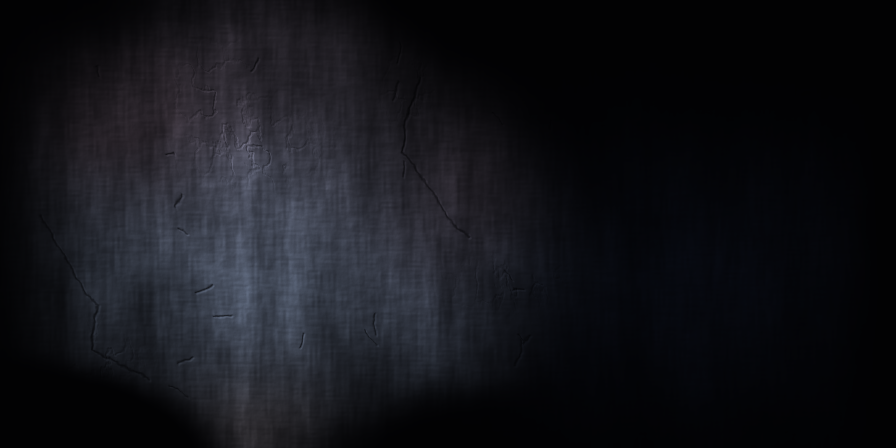
This texture is drawn by a Shadertoy shader. Its source:

```glsl
// A dark, weathered plaster wall lit by a soft vertical pool of cold light.
// Gaussian glows and soft dark masks set the light; stretched value noise
// makes stains and streaks; an embossed height field gives cracks and grain.

float hash(vec2 p) {
    return fract(sin(dot(p, vec2(127.1, 311.7))) * 43758.5453);
}

float noise(vec2 p) {
    vec2 i = floor(p), f = fract(p);
    f = f * f * (3.0 - 2.0 * f);
    return mix(mix(hash(i), hash(i + vec2(1, 0)), f.x),
               mix(hash(i + vec2(0, 1)), hash(i + vec2(1, 1)), f.x), f.y);
}

float fbm(vec2 p) {
    float sum = 0.0, amp = 0.5;
    for (int i = 0; i < 5; i++) {
        sum += amp * noise(p);
        p = mat2(1.6, 0.5, -0.5, 1.6) * p * 1.2 + 7.3;
        amp *= 0.5;
    }
    return sum;
}

// Fibres keep the axes unrotated, so the stains run straight down
float streaks(vec2 p) {
    return 0.5 * noise(p) + 0.3 * noise(p * 2.3 + 11.0) + 0.2 * noise(p * 5.1 + 23.0);
}

float segment(vec2 p, vec2 a, vec2 b) {
    vec2 pa = p - a, ba = b - a;
    return length(pa - ba * clamp(dot(pa, ba) / dot(ba, ba), 0.0, 1.0));
}

float glow(vec2 p, vec2 centre, vec2 size) {
    vec2 d = (p - centre) / size;
    return exp(-dot(d, d));
}

float crackDistance(vec2 p) {
    // Ragged offset makes the lines wander
    p += 0.035 * (vec2(fbm(p * 16.0), fbm(p * 16.0 + 40.0)) - 0.48);
    float d = segment(p, vec2(0.93, 0.83), vec2(0.90, 0.66));
    d = min(d, segment(p, vec2(0.90, 0.66), vec2(1.04, 0.47)));
    d = min(d, segment(p, vec2(0.09, 0.51), vec2(0.21, 0.32)));
    d = min(d, segment(p, vec2(0.21, 0.32), vec2(0.20, 0.22)));
    d = min(d, segment(p, vec2(0.20, 0.22), vec2(0.33, 0.15)));
    // Short scattered flakes
    for (int i = 0; i < 26; i++) {
        float k = float(i);
        vec2 c = vec2(0.12 + 1.2 * hash(vec2(k, 1.0)), 0.06 + 0.88 * hash(vec2(k, 2.0)));
        float angle = 6.283 * hash(vec2(k, 3.0));
        vec2 arm = vec2(cos(angle), sin(angle)) * (0.008 + 0.02 * hash(vec2(k, 4.0)));
        d = min(d, segment(p, c - arm, c + arm) + 0.001);
    }
    return d;
}

float height(vec2 p) {
    float crack = 1.0 - smoothstep(0.0, 0.006, crackDistance(p));
    // Peeling ridges gather in a few patches
    float patches = glow(p, vec2(0.57, 0.67), vec2(0.13, 0.07))
                  + glow(p, vec2(0.48, 0.80), vec2(0.08, 0.09))
                  + glow(p, vec2(0.91, 0.81), vec2(0.05, 0.07))
                  + glow(p, vec2(1.14, 0.37), vec2(0.12, 0.05))
                  + glow(p, vec2(0.96, 0.07), vec2(0.05, 0.04))
                  + glow(p, vec2(0.22, 0.20), vec2(0.09, 0.06));
    float ridge = 1.0 - smoothstep(0.0, 0.05, abs(fbm(p * vec2(24.0, 17.0)) - 0.5));
    return 0.45 * fbm(p * 65.0) - 0.6 * crack - 0.5 * ridge * min(patches, 1.0);
}

void mainImage(out vec4 fragColor, in vec2 fragCoord) {
    vec2 p = fragCoord / iResolution.y;
    p.x *= 2.0 * iResolution.y / iResolution.x;
    vec2 q = p + 0.10 * (vec2(fbm(p * 5.0), fbm(p * 5.0 + 19.0)) - 0.48);

    // Pools of light
    float light = 0.17 * glow(q, vec2(0.57, 0.48), vec2(0.24, 0.75))
                + 0.10 * glow(q, vec2(0.60, 0.40), vec2(0.42, 0.32))
                + 0.08 * glow(q, vec2(0.97, 0.25), vec2(0.22, 0.17))
                + 0.11 * glow(q, vec2(1.05, 0.50), vec2(0.26, 0.24))
                + 0.09 * glow(q, vec2(0.22, 0.55), vec2(0.25, 0.38))
                + 0.05 * glow(q, vec2(0.50, 0.95), vec2(0.17, 0.20));

    // Shadows: right side, lower corners, upper left
    float rightEdge = 1.28 - 1.5 * (q.y - 0.42) * (q.y - 0.42);
    light *= 1.0 - smoothstep(-0.22, 0.17, q.x - rightEdge);
    vec2 s = mix(p, q, 0.3);
    light *= smoothstep(0.88, 1.22, length((s - vec2(0.08, -0.06)) / vec2(0.40, 0.24)));
    light *= smoothstep(0.75, 1.45, length((s - vec2(1.12, -0.06)) / vec2(0.36, 0.16)));
    light *= 1.0 - 0.9 * glow(q, vec2(0.08, 1.03), vec2(0.29, 0.20));
    light *= smoothstep(-0.08, 0.18, p.x) * (1.0 - 0.35 * smoothstep(0.9, 1.0, p.y));

    // Stains, downward streaks and fine weave
    float wear = 0.62 + 0.76 * fbm(p * vec2(9.0, 6.0) + 3.0);
    wear *= 0.62 + 0.76 * streaks(p * vec2(22.0, 3.0));
    wear *= 0.88 + 0.24 * noise(p * vec2(170.0, 24.0));
    wear *= 0.92 + 0.16 * noise(p * vec2(30.0, 190.0));
    float h = height(p);
    float relief = h - height(p + vec2(-0.003, 0.003));
    wear *= clamp(1.0 + 0.7 * relief, 0.45, 1.6);
    wear *= 1.0 - 0.4 * (1.0 - smoothstep(0.0, 0.004, crackDistance(p)));

    // Cold blue below, mauve above and on both flanks
    float mauve = 0.75 * smoothstep(0.35, 0.95, q.y)
                + 0.6 * glow(q, vec2(1.07, 0.55), vec2(0.2, 0.2))
                + 0.7 * glow(q, vec2(0.28, 0.74), vec2(0.18, 0.14));
    vec3 tint = mix(vec3(0.86, 0.96, 1.14), vec3(1.05, 0.91, 1.04), clamp(mauve, 0.0, 1.0));
    tint = mix(tint, vec3(1.08, 0.98, 1.0), 0.7 * glow(p, vec2(0.58, 0.03), vec2(0.2, 0.12)));
    vec3 col = tint * light * wear;

    // Faint blue remainder in the dark half
    float haze = glow(q, vec2(1.55, 0.38), vec2(0.45, 0.28)) * smoothstep(2.0, 1.85, p.x);
    col += vec3(0.018, 0.026, 0.045) * haze * wear;
    col += vec3(0.006, 0.006, 0.011);
    fragColor = vec4(col, 1.0);
}
```
